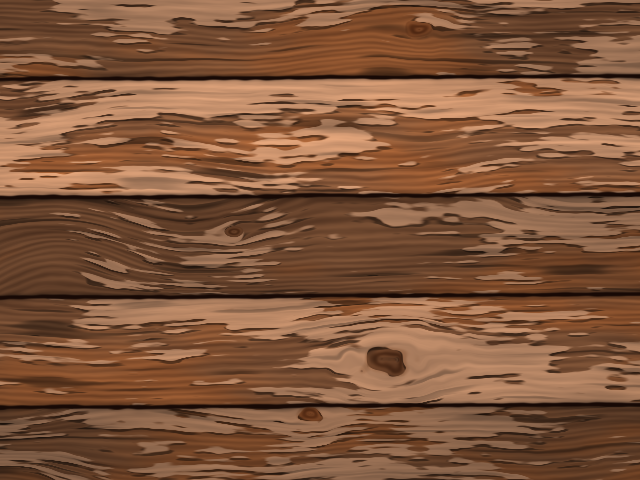
A Shadertoy shader for this texture:

```glsl
#define SEAM_HALF_WIDTH 0.0036
#define SEAM_TILT 0.0055
#define RING_DENSITY 72.0
#define RING_WANDER 2.6
#define FLAKE_EDGE 0.035
#define FLAKE_SHADOW 0.0045
#define WOOD_DARK vec3(0.29, 0.175, 0.11)
#define WOOD_LIGHT vec3(0.60, 0.40, 0.265)
#define PAINT vec3(0.73, 0.54, 0.41)
#define GAP vec3(0.09, 0.035, 0.02)

// Per-board values run from the bottom board to the top one
const float seamHeight[4] = float[](0.151, 0.380, 0.5885, 0.835);
const float brightness[5] = float[](0.80, 0.97, 0.87, 1.10, 0.98);
const float bareness[5] = float[](1.03, 0.93, 1.02, 0.88, 0.98);
const float waviness[5] = float[](0.05, 0.035, 0.11, 0.03, 0.045);

// Knots: centre x, centre y, radius, board
const vec4 knots[4] = vec4[](
    vec4(0.642, 0.140, 0.022, 0.0), vec4(0.807, 0.245, 0.040, 1.0),
    vec4(0.486, 0.517, 0.014, 2.0), vec4(0.875, 0.940, 0.020, 4.0));

float hash(vec2 p) {
    vec3 q = fract(vec3(p.xyx) * 0.1031);
    q += dot(q, q.yzx + 33.33);
    return fract((q.x + q.y) * q.z);
}

float noise(vec2 p) {
    vec2 i = floor(p), f = fract(p);
    f = f * f * (3.0 - 2.0 * f);
    return mix(mix(hash(i), hash(i + vec2(1, 0)), f.x),
               mix(hash(i + vec2(0, 1)), hash(i + vec2(1, 1)), f.x), f.y);
}

float fbm(vec2 p) {
    float sum = 0.0, weight = 0.533;
    for (int i = 0; i < 4; i++) {
        sum += weight * noise(p);
        p = p * 2.03 + 17.7;
        weight *= 0.5;
    }
    return sum;
}

// Amount of old paint left at a point in grain space
float flakes(vec2 g, float ring, float bare) {
    float score = 0.9 * fbm(g * vec2(2.2, 8.0) + 3.0)
                + 0.6 * fbm(g * vec2(8.0, 52.0))
                + 0.25 * noise(g * vec2(24.0, 165.0)) + 0.08 * ring;
    return smoothstep(-FLAKE_EDGE, FLAKE_EDGE, score - bare);
}

void mainImage(out vec4 fragColor, in vec2 fragCoord) {
    vec2 p = fragCoord / iResolution.y;
    float pixel = 1.0 / iResolution.y;

    // Find the board and the nearest seam
    float y = p.y - SEAM_TILT * p.x + 0.0025 * (noise(vec2(p.x * 9.0, 4.0)) - 0.5);
    int board = 0;
    float seam = 1.0;
    for (int i = 0; i < 4; i++) {
        float d = y - seamHeight[i];
        if (d > 0.0) board = i + 1;
        if (abs(d) < abs(seam)) seam = d;
    }
    float id = float(board);
    vec2 shift = vec2(7.3, 3.1) * id;

    // Bend the grain in waves and around knots
    vec2 grain = vec2(p.x, y);
    grain.y += waviness[board] * (noise(p * vec2(3.6, 6.0) + shift) - 0.5);
    grain.y += 0.012 * (fbm(p * vec2(7.0, 12.0) + shift) - 0.5);
    float knotCore = 0.0, knotHalo = 0.0, knotRings = 0.0;
    for (int i = 0; i < 4; i++) {
        if (abs(knots[i].w - id) > 0.5) continue;
        vec2 d = (p - knots[i].xy) / knots[i].z;
        d.x *= 0.65;
        d += 0.5 * (vec2(noise(p * 40.0), noise(p * 40.0 + 9.0)) - 0.5);
        float r = length(d);
        float halo = exp(-0.25 * r * r);
        grain.y -= 0.8 * d.y * knots[i].z * halo;
        knotHalo = max(knotHalo, halo);
        knotCore = max(knotCore, 1.0 - smoothstep(0.55, 0.9, r));
        knotRings += halo * (0.5 + 0.5 * sin(r * 13.0));
    }
    grain += shift;

    // Growth rings, fibres and fine cracks
    float phase = grain.y * RING_DENSITY + RING_WANDER * fbm(grain * vec2(1.5, 13.0));
    float ring = mix(0.5 + 0.5 * sin(6.2832 * phase), knotRings, knotCore);
    float fibre = fbm(grain * vec2(6.0, 95.0));
    float stain = fbm(grain * vec2(2.5, 9.0) + 31.0);
    float crack = smoothstep(0.74, 0.92, noise(grain * vec2(5.0, 115.0) + 5.0));

    float tone = 0.15 + 0.55 * fibre + 0.26 * ring + 0.5 * (stain - 0.5);
    vec3 color = mix(WOOD_DARK, WOOD_LIGHT, clamp(tone, 0.0, 1.0));
    color *= mix(vec3(1.0), vec3(1.08, 0.97, 0.82), smoothstep(0.45, 0.7, stain));
    color *= 1.0 - 0.38 * crack;

    // Flaked paint with a shadow below its lifted edges
    float bare = bareness[board] - 0.13 * knotHalo + 0.25 * knotCore;
    float paint = flakes(grain, ring, bare);
    float above = flakes(grain + vec2(-0.001, FLAKE_SHADOW), ring, bare);
    color *= 1.0 - 0.42 * above * (1.0 - paint);
    vec3 coat = PAINT * (0.80 + 0.32 * fibre + 0.06 * ring) * (1.0 - 0.2 * crack);
    color = mix(color, coat, 0.88 * paint);

    // Knot tint, board brightness and soft light falloff
    color *= mix(vec3(1.0), vec3(0.76, 0.66, 0.55), knotCore * (1.0 - 0.5 * knotRings));
    color *= brightness[board] * (0.94 + 0.12 * noise(p * 3.0 + shift));
    vec2 fromCentre = fragCoord / iResolution.xy - 0.5;
    color *= 1.06 - 0.32 * dot(fromCentre, fromCentre);

    // Dark seams with worn edges
    float edge = abs(seam) + 0.0022 * (noise(vec2(p.x * 45.0, id * 8.0)) - 0.5);
    color *= 1.0 - 0.4 * exp(-max(edge - SEAM_HALF_WIDTH, 0.0) * 260.0);
    float gap = 1.0 - smoothstep(-pixel, pixel, edge - SEAM_HALF_WIDTH);
    fragColor = vec4(mix(color, GAP, gap), 1.0);
}
```
